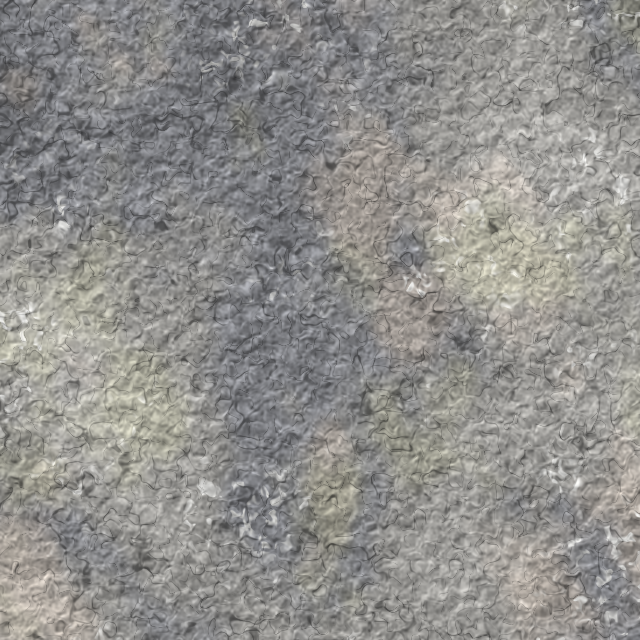
Write a WebGL 1 fragment shader that draws this texture.

```glsl
precision highp float;
uniform vec2 u_resolution;

const float BASE_TONE = 0.562;
const float BLOTCH_CONTRAST = 0.42;
const float BLOTCH_SCALE = 3.6;
const float RELIEF_SCALE = 46.0;
const float RELIEF_STRENGTH = 0.8;
const vec2 LIGHT_STEP = vec2(-0.0019, 0.0036);
const float CRACK_SCALE = 52.0;
const float CRACK_DEPTH = 0.16;
const float CRACK_WIDTH = 0.085;
const float GRAIN_SCALE = 215.0;
const float GRAIN_STRENGTH = 0.13;
const float FLECK_SCALE = 82.0;
const float FLECK_STRENGTH = 0.24;

const vec3 STONE_TINT = vec3(1.008, 1.0, 0.978);
const vec3 SLATE_TINT = vec3(0.985, 0.995, 1.03);
const vec3 BEIGE_TINT = vec3(1.055, 1.0, 0.945);
const vec3 LICHEN_TINT = vec3(1.02, 1.015, 0.9);
const vec3 FLECK_TINT = vec3(1.0, 1.0, 0.99);

float hash(vec2 p) {
  vec3 q = fract(vec3(p.xyx) * 0.1031);
  q += dot(q, q.yzx + 33.33);
  return fract((q.x + q.y) * q.z);
}

float noise(vec2 p) {
  vec2 cell = floor(p);
  vec2 f = fract(p);
  f = f * f * (3.0 - 2.0 * f);
  float low = mix(hash(cell), hash(cell + vec2(1.0, 0.0)), f.x);
  float high = mix(hash(cell + vec2(0.0, 1.0)), hash(cell + 1.0), f.x);
  return mix(low, high, f.y);
}

// Each octave is rotated to hide the lattice; the result is centred on 0.5
float fbm(vec2 p, float gain) {
  float sum = 0.0;
  float total = 0.0;
  float amplitude = 1.0;
  for (int i = 0; i < 4; i++) {
    sum += amplitude * noise(p);
    total += amplitude;
    amplitude *= gain;
    p = mat2(1.6, 1.2, -1.2, 1.6) * p + 17.3;
  }
  return sum / total;
}

float roughHeight(vec2 p) {
  float sum = 0.0;
  float amplitude = 0.5;
  p *= RELIEF_SCALE;
  for (int i = 0; i < 3; i++) {
    sum += amplitude * noise(p);
    amplitude *= 0.62;
    p = mat2(1.6, 1.2, -1.2, 1.6) * p + 9.7;
  }
  return sum;
}

// Short crinkled lines along the mid level of a noise field
float cracks(vec2 p, float scale) {
  float line = abs(noise(p * scale) - 0.5);
  float broken = smoothstep(0.38, 0.62, noise(p * scale * 0.7 + 61.0));
  return (1.0 - smoothstep(0.0, CRACK_WIDTH, line)) * broken;
}

void main() {
  vec2 uv = gl_FragCoord.xy / u_resolution;

  // Crumple the surface coordinates
  vec2 crumple = vec2(noise(uv * 75.0 + 5.0), noise(uv * 75.0 + 41.0)) - 0.5;
  vec2 p = uv + 0.011 * crumple;

  // Broad weathering, drawn out along a steep diagonal
  vec2 drift = mat2(0.92, -0.28, 0.39, 0.69) * uv;
  float blotch = fbm(drift * BLOTCH_SCALE + 23.0, 0.6) - 0.5;
  float beige = smoothstep(0.55, 0.74, fbm(drift * 5.0 + 71.0, 0.55));
  float lichen = smoothstep(0.55, 0.74, fbm(drift * 5.5 + 137.0, 0.55));

  // Surface relief, cracks and grain
  float relief = roughHeight(p) - roughHeight(p + LIGHT_STEP);
  float crack = cracks(p, CRACK_SCALE) + 0.75 * cracks(p + 3.7, CRACK_SCALE * 1.75);
  float grain = noise(uv * GRAIN_SCALE + 11.0) - 0.5;

  // Pale flecks gathered in loose clusters
  float cluster = smoothstep(0.46, 0.7, fbm(uv * 9.0 + 211.0, 0.6));
  float chip = 0.65 * noise(p * FLECK_SCALE + 29.0) + 0.35 * noise(p * FLECK_SCALE * 2.1);
  float fleck = cluster * smoothstep(0.58, 0.78, chip);

  float tone = BASE_TONE + BLOTCH_CONTRAST * blotch + RELIEF_STRENGTH * relief;
  tone += GRAIN_STRENGTH * grain - CRACK_DEPTH * crack;
  tone += 0.07 * beige + 0.035 * lichen + FLECK_STRENGTH * fleck;
  tone = max(tone, 0.2 + 0.4 * tone);

  vec3 tint = mix(STONE_TINT, SLATE_TINT, smoothstep(0.02, -0.14, blotch));
  tint = mix(tint, BEIGE_TINT, 0.8 * beige);
  tint = mix(tint, LICHEN_TINT, 0.7 * lichen);
  tint = mix(tint, FLECK_TINT, fleck);
  gl_FragColor = vec4(clamp(tone * tint, 0.0, 1.0), 1.0);
}
```
